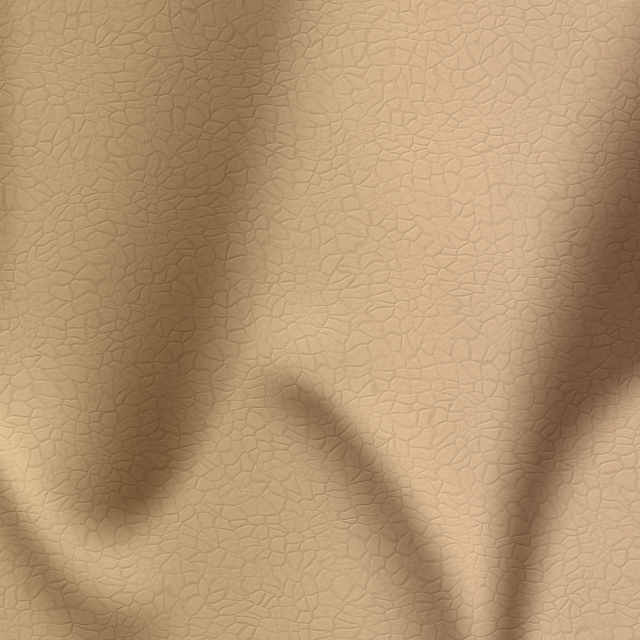
A WebGL 2 fragment shader for this texture:

```glsl
#version 300 es
precision highp float;
// Draped tan leather: soft folds are built as asymmetric bands around curves,
// then a warped cellular grain is embossed over them with a raking light.
// Fold coordinates: x runs right, v runs down from the top edge, both 0 to 1.

#define GRAIN_CELLS 46.0
#define FINE_CELLS 83.0
#define CREASE_WIDTH 0.17
#define CREASE_DARK 0.085
#define EMBOSS 0.125
#define LIGHT_STEP vec2(-0.0012, 0.0018)
#define SHADOW vec3(0.405, 0.285, 0.180)
#define HIGHLIGHT vec3(0.885, 0.765, 0.605)

uniform vec2 u_resolution;
out vec4 fragColor;

vec2 hash2(vec2 p) {
  vec3 q = fract(p.xyx * vec3(0.1031, 0.1030, 0.0973));
  q += dot(q, q.yzx + 33.33);
  return fract((q.xx + q.yz) * q.zy);
}

float cornerGradient(vec2 cell, vec2 offset) {
  float a = 6.28318 * hash2(cell).x;
  return dot(vec2(cos(a), sin(a)), offset);
}

float gradientNoise(vec2 p) {
  vec2 i = floor(p), f = fract(p);
  vec2 s = f * f * f * (f * (f * 6.0 - 15.0) + 10.0);
  vec2 e = vec2(1.0, 0.0);
  float low = mix(cornerGradient(i, f), cornerGradient(i + e, f - e), s.x);
  float high = mix(cornerGradient(i + e.yx, f - e.yx), cornerGradient(i + 1.0, f - 1.0), s.x);
  return mix(low, high, s.y);
}

// Distance to the border between the two nearest cell points
float cellBorder(vec2 p) {
  vec2 i = floor(p), f = fract(p), nearest = vec2(8.0), second = vec2(9.0);
  for (int y = -1; y <= 1; y++)
    for (int x = -1; x <= 1; x++) {
      vec2 g = vec2(x, y);
      vec2 r = g + 0.1 + 0.8 * hash2(i + g) - f;
      float d = dot(r, r);
      if (d < dot(nearest, nearest)) { second = nearest; nearest = r; }
      else if (d < dot(second, second)) second = r;
    }
  return dot(0.5 * (nearest + second), normalize(second - nearest));
}

// Groove depth of the leather grain, 0 on the pads and about 1 in a crease
float creases(vec2 p) {
  vec2 warp = vec2(gradientNoise(p * 9.0), gradientNoise(p * 9.0 + 40.0)) * 0.030
            + vec2(gradientNoise(p * 38.0), gradientNoise(p * 38.0 + 70.0)) * 0.009;
  vec2 q = p + warp;
  q = vec2(q.x + 0.25 * q.y, q.y - 0.12 * q.x) * vec2(0.86, 1.12);
  float coarse = 1.0 - smoothstep(0.0, CREASE_WIDTH, cellBorder(q * GRAIN_CELLS));
  float fine = 1.0 - smoothstep(0.0, CREASE_WIDTH * 1.3, cellBorder(q * FINE_CELLS + 17.0));
  float wear = clamp(0.72 + 0.9 * gradientNoise(p * 24.0 + 5.0), 0.2, 1.0);
  return coarse * wear + 0.42 * fine * (1.2 - wear);
}

// Bell profile with separate widths on the negative and positive side
float band(float d, float before, float after) {
  float t = d / (d < 0.0 ? before : after);
  return exp(-t * t);
}

float blob(vec2 p, vec2 centre, vec2 radius) {
  vec2 d = (p - centre) / radius;
  return exp(-dot(d, d));
}

// Large-scale brightness of the drape
float foldTone(vec2 p) {
  float x = p.x, v = 1.0 - p.y, u = p.y;
  vec2 s = vec2(x, v);
  float tone = 0.70 + 0.13 * smoothstep(0.36, 0.66, x);
  tone += 0.05 * blob(s, vec2(0.70, 0.25), vec2(0.20, 0.40));

  // Long left valley with a rounded lower lip
  float lip = 0.853 - 6.0 * (x - 0.17) * (x - 0.17);
  float valley = band(x - 0.415 + 0.255 * v, mix(0.19, 0.085, v), mix(0.07, 0.095, v));
  valley *= 1.0 - smoothstep(lip - 0.075, lip + 0.025, v);
  tone -= valley * mix(0.34, 0.58, smoothstep(0.0, 0.75, v));

  // Left rim, bulge and the crease crossing the lower left corner
  tone -= 0.15 * band(x, 0.02, 0.025) * (1.0 - smoothstep(0.35, 0.55, v));
  tone += 0.17 * blob(s, vec2(0.04, 0.67), vec2(0.085, 0.13));
  float corner = (v - 0.78 - 1.95 * x + 4.5 * x * x) * 0.6;
  float nearCorner = 1.0 - smoothstep(0.18, 0.30, x);
  tone += nearCorner * (0.11 * band(corner + 0.055, 0.035, 0.03) - 0.34 * band(corner, 0.028, 0.045));

  // Central fold: soft shadow on the left, bright shoulder on the right
  float along = v - 0.58;
  float side = (x - 0.44 - along + 0.9 * along * along) * 0.78;
  float opened = smoothstep(-0.025, 0.06, along);
  tone -= opened * 0.47 * band(side, mix(0.035, 0.052, opened), 0.027);
  tone += opened * 0.08 * band(side - 0.06, 0.025, 0.06);
  tone += 0.12 * blob(s, vec2(0.47, 0.52), vec2(0.075, 0.055));

  // Right fold, wide at the rim and narrowing toward the bottom
  float leftEdge = 0.775 + 0.08 * u + 0.22 * u * u;
  float rightEdge = 0.82 + 0.15 * u + 4.5 * u * u * u * u;
  float leftSoft = 0.04 + 0.10 * u, rightSoft = 0.03 + 0.09 * u;
  float fold = smoothstep(leftEdge - leftSoft, leftEdge + 0.7 * leftSoft, x);
  fold *= 1.0 - smoothstep(rightEdge - rightSoft, rightEdge + rightSoft, x);
  return tone - 0.74 * fold;
}

void main() {
  vec2 p = gl_FragCoord.xy / u_resolution;
  float tone = foldTone(p) + 0.035 * gradientNoise(p * 6.0);

  // Grain relief, strongest in the mid tones
  float groove = creases(p);
  float relief = creases(p + LIGHT_STEP) - groove;
  float contrast = mix(0.6, 1.0, smoothstep(0.05, 0.5, tone));
  tone += contrast * (EMBOSS * relief - CREASE_DARK * (groove - 0.25));
  tone += 0.035 * gradientNoise(p * 170.0);

  // Golden left side, rosier right side
  vec3 leather = mix(SHADOW, HIGHLIGHT, clamp(tone, 0.0, 1.08));
  leather += vec3(0.0, -0.008, 0.022) * (smoothstep(0.1, 1.0, p.x) - 0.5);
  fragColor = vec4(leather, 1.0);
}
```
